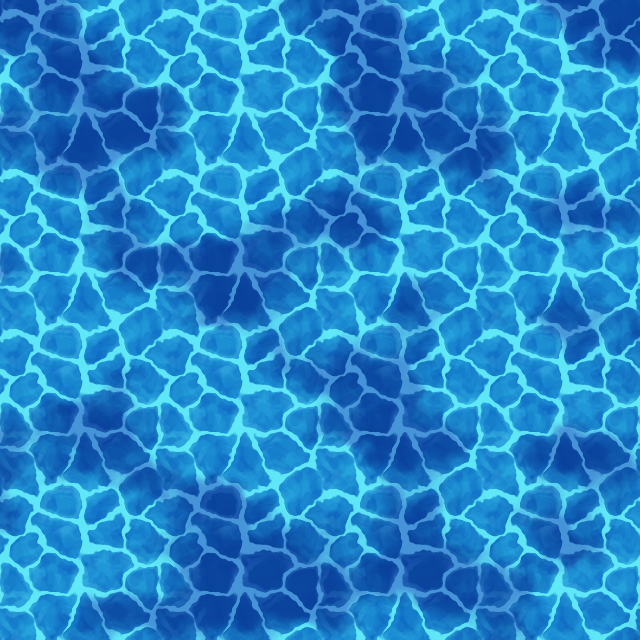
This texture is drawn by a WebGL 2 fragment shader. Its source:

```glsl
#version 300 es
precision highp float;

uniform vec2 u_resolution;
out vec4 fragColor;

#define TILES 4.0
#define CELLS 4.0
#define JITTER 0.86
#define LINE_WIDTH 0.052
#define FACET_LAYERS 6
#define SHADE_SCALE vec2(4.2, 5.6)
#define DEEP vec3(0.03, 0.23, 0.59)
#define WATER_LOW vec3(0.06, 0.43, 0.77)
#define WATER_HIGH vec3(0.14, 0.63, 0.86)
#define CAUSTIC vec3(0.39, 0.93, 0.98)
#define CAUSTIC_SHADED vec3(0.29, 0.60, 0.86)

// Integer hash of a lattice point that wraps at the period
vec2 hash2(vec2 lattice, float period, float seed) {
    uvec2 v = uvec2(mod(lattice, period) + 0.5) + uvec2(seed * 37.0, seed * 91.0);
    v = v * 1664525u + 1013904223u;
    v.x += v.y * 1664525u;
    v.y += v.x * 1664525u;
    v ^= v >> 16u;
    v.x += v.y * 1664525u;
    v.y += v.x * 1664525u;
    v ^= v >> 16u;
    return vec2(v & 65535u) / 65536.0;
}

float cornerSlope(vec2 cell, vec2 corner, vec2 f, float period, float seed) {
    float angle = 6.2832 * hash2(cell + corner, period, seed).x;
    return dot(vec2(cos(angle), sin(angle)), f - corner);
}

float gradientNoise(vec2 p, float period, float seed) {
    vec2 cell = floor(p), f = p - cell;
    vec2 u = f * f * f * (f * (f * 6.0 - 15.0) + 10.0);
    float a = cornerSlope(cell, vec2(0, 0), f, period, seed);
    float b = cornerSlope(cell, vec2(1, 0), f, period, seed);
    float c = cornerSlope(cell, vec2(0, 1), f, period, seed);
    float d = cornerSlope(cell, vec2(1, 1), f, period, seed);
    return mix(mix(a, b, u.x), mix(c, d, u.x), u.y);
}

vec2 noisePair(vec2 p, float period, float seed) {
    return vec2(gradientNoise(p, period, seed), gradientNoise(p, period, seed + 1.0));
}

// Distance to the nearest cell wall, rounded where walls meet
float wallDistance(vec2 p, float seed) {
    vec2 cell = floor(p), f = p - cell;
    vec2 nearest = vec2(8.0);
    for (int y = -1; y <= 1; y++)
    for (int x = -1; x <= 1; x++) {
        vec2 o = vec2(x, y);
        vec2 r = o + 0.5 + JITTER * (hash2(cell + o, CELLS, seed) - 0.5) - f;
        if (dot(r, r) < dot(nearest, nearest)) nearest = r;
    }
    float sum = 1e-9;
    for (int y = -2; y <= 2; y++)
    for (int x = -2; x <= 2; x++) {
        vec2 o = vec2(x, y);
        vec2 r = o + 0.5 + JITTER * (hash2(cell + o, CELLS, seed) - 0.5) - f;
        vec2 across = r - nearest;
        if (dot(across, across) > 1e-5)
            sum += exp(-18.0 * dot(0.5 * (r + nearest), normalize(across)));
    }
    return -log(sum) / 18.0;
}

float band(float d, float halfWidth, float blur) {
    return 1.0 - smoothstep(halfWidth - blur, halfWidth + blur, d);
}

void main() {
    vec2 uv = gl_FragCoord.xy / u_resolution.y;
    vec2 p = uv * TILES * CELLS;
    float edge = 0.7 * TILES * CELLS / u_resolution.y;

    // Wavy and ragged distortion
    vec2 wave = noisePair(p * 2.0, CELLS * 2.0, 3.0);
    vec2 ragged = noisePair(p * 7.0, CELLS * 7.0, 7.0);
    vec2 q = p + 0.24 * wave + 0.06 * ragged;

    // Overlapping translucent facets
    float tone = 0.0;
    for (int i = 0; i < FACET_LAYERS; i++) {
        float n = gradientNoise(q * 2.0 + 0.37 * float(i), CELLS * 2.0, 11.0 + float(i));
        tone += smoothstep(-0.05, 0.05, n) / float(FACET_LAYERS);
    }
    vec3 water = mix(WATER_LOW, WATER_HIGH, tone);

    // Broad patches of deep water, unrelated to the tiles
    vec2 s = uv * SHADE_SCALE + 0.12 * wave;
    float depth = gradientNoise(s, 1024.0, 23.0)
                + 0.35 * gradientNoise(s * 2.3, 1024.0, 29.0) + 0.09 * (0.5 - tone);
    float shade = smoothstep(-0.12, 0.38, depth);
    water = mix(water, DEEP, 0.88 * shade);
    vec3 light = mix(CAUSTIC, CAUSTIC_SHADED, smoothstep(0.1, 0.8, shade));

    // Faint submerged network
    float patches = smoothstep(-0.15, 0.3, gradientNoise(p, CELLS, 31.0));
    float faint = band(wallDistance(q + 0.12 * wave.yx, 41.0), 0.07, 0.025);
    water = mix(water, light, 0.2 * faint * patches);

    // Bright network with uneven width and a thin halo
    float swell = gradientNoise(p * 2.0 + 0.5, CELLS * 2.0, 47.0);
    float halfWidth = LINE_WIDTH * clamp(1.0 + 1.3 * swell, 0.3, 1.9);
    float d = wallDistance(q, 53.0);
    float halo = band(d, halfWidth * 2.3, 0.03) * patches;
    water = mix(water, light, 0.22 * halo);
    float line = band(d, halfWidth, edge) * smoothstep(-0.55, -0.25, swell);
    fragColor = vec4(mix(water, light, 0.93 * line), 1.0);
}
```
